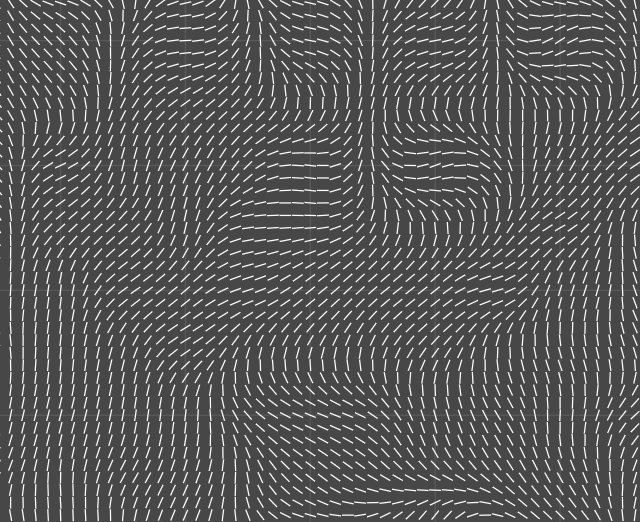
Reproduce this pattern procedurally as a WebGL 2 fragment shader.

```glsl
#version 300 es
precision highp float;
// Flow field: a grid of thin white dashes turned by smooth noise on dark grey.

uniform vec2 u_resolution;
out vec4 fragColor;

// Lengths are in design units: the canvas is 418 units high, 512 wide.
const float CANVAS_HEIGHT = 418.0;
const float CELL = 10.0;                    // about 51 dashes across, 42 down
const vec2 GRID_ORIGIN = vec2(8.5, 5.5);    // centre of the first dash
const float DASH_LENGTH = 9.3;
const float DASH_WIDTH = 1.0;
const float SEAM_SPACING = 100.0;           // faint guide lines
const vec2 SEAM_ORIGIN = vec2(48.5, 85.5);
const float SEAM_STRENGTH = 0.07;
const float NOISE_SCALE = 100.0;            // size of one noise patch
const float TURN = 4.5;                     // sweep of the main noise, radians
const float DETAIL_TURN = 1.0;              // sweep of the finer noise
const float MEAN_ANGLE = 1.9;
const vec2 SEED = vec2(17.0, 43.0);
const vec3 BACKGROUND = vec3(0.28);
const vec3 DASH_COLOUR = vec3(1.0);

float hash(vec2 p) {
    return fract(sin(dot(p, vec2(127.1, 311.7))) * 43758.5453);
}

float valueNoise(vec2 p) {
    vec2 i = floor(p);
    vec2 f = fract(p);
    vec2 w = f * f * (3.0 - 2.0 * f);
    float low = mix(hash(i), hash(i + vec2(1.0, 0.0)), w.x);
    float high = mix(hash(i + vec2(0.0, 1.0)), hash(i + vec2(1.0)), w.x);
    return mix(low, high, w.y);
}

// Direction of the flow at a point
float flowAngle(vec2 p) {
    vec2 q = (p - SEAM_ORIGIN) / NOISE_SCALE + SEED;
    float broad = valueNoise(q) - 0.5;
    float fine = valueNoise(q * 2.0 + SEED) - 0.5;
    return MEAN_ANGLE + TURN * broad + DETAIL_TURN * fine;
}

// Signed distance to a box of the given half size
float boxDistance(vec2 p, vec2 halfSize) {
    vec2 d = abs(p) - halfSize;
    return length(max(d, 0.0)) + min(max(d.x, d.y), 0.0);
}

// Smoothed fill, one pixel wide at the edge
float coverage(float d, float pixel) {
    return clamp(0.5 - d / pixel, 0.0, 1.0);
}

void main() {
    float pixel = CANVAS_HEIGHT / u_resolution.y;
    vec2 p = gl_FragCoord.xy * pixel;

    // Faint guide lines
    vec2 seam = abs(fract((p - SEAM_ORIGIN) / SEAM_SPACING + 0.5) - 0.5);
    float seamDistance = min(seam.x, seam.y) * SEAM_SPACING - 0.5 * DASH_WIDTH;
    vec3 colour = BACKGROUND + SEAM_STRENGTH * coverage(seamDistance, pixel);

    // One dash per cell, turned to the flow at its centre
    vec2 centre = floor((p - GRID_ORIGIN) / CELL + 0.5) * CELL + GRID_ORIGIN;
    float angle = flowAngle(centre);
    vec2 along = vec2(cos(angle), sin(angle));
    vec2 offset = p - centre;
    vec2 local = vec2(dot(offset, along), dot(offset, vec2(-along.y, along.x)));
    float dash = boxDistance(local, 0.5 * vec2(DASH_LENGTH, DASH_WIDTH));
    colour = mix(colour, DASH_COLOUR, coverage(dash, pixel));

    fragColor = vec4(colour, 1.0);
}
```
